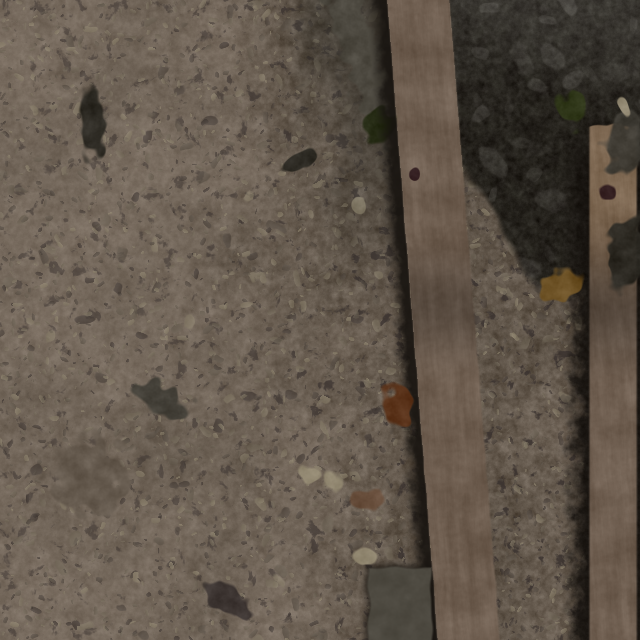
Write a WebGL 1 fragment shader that draws this texture.

```glsl
precision highp float;
// Gritty earth with two weathered timber rails and a dark, damp hollow.
uniform vec2 u_resolution;

const vec3 EARTH_LIGHT = vec3(0.485, 0.435, 0.385);
const vec3 EARTH_DARK = vec3(0.345, 0.305, 0.26);
const vec3 CHIP_DARK = vec3(0.22, 0.19, 0.18);
const vec3 PALE = vec3(0.58, 0.54, 0.45);
const vec3 SOIL = vec3(0.17, 0.16, 0.135);
const vec3 SHADOW = vec3(0.085, 0.07, 0.055);
const vec3 TIMBER = vec3(0.43, 0.365, 0.31);
const vec3 SLATE = vec3(0.3, 0.285, 0.25);
const vec3 MOSS = vec3(0.18, 0.21, 0.09);
const vec3 RUST = vec3(0.36, 0.2, 0.1);
const vec3 OCHRE = vec3(0.43, 0.32, 0.14);
const vec3 KNOT = vec3(0.18, 0.1, 0.11);
const float EDGE = 0.0025;

vec2 p;
vec3 col;
float grit;

vec2 hash2(vec2 v) {
  vec3 q = fract(v.xyx * vec3(0.1031, 0.103, 0.0973));
  q += dot(q, q.yzx + 33.33);
  return fract((q.xx + q.yz) * q.zy);
}

float corner(vec2 i, vec2 f, vec2 o) {
  return dot(hash2(i + o) * 2.0 - 1.0, f - o);
}

// Gradient noise.
float noise(vec2 v) {
  vec2 i = floor(v), f = fract(v), o = vec2(1.0, 0.0);
  vec2 u = f * f * (3.0 - 2.0 * f);
  return mix(mix(corner(i, f, o.yy), corner(i, f, o), u.x),
             mix(corner(i, f, o.yx), corner(i, f, o.xx), u.x), u.y);
}

float fbm(vec2 v) {
  float sum = 0.0, amp = 1.0;
  for (int i = 0; i < 4; i++) {
    sum += amp * noise(v);
    v = mat2(1.6, 1.2, -1.2, 1.6) * v + 7.3;
    amp *= 0.55;
  }
  return sum;
}

vec2 turn(vec2 v, float a) {
  return mat2(cos(a), -sin(a), sin(a), cos(a)) * v;
}

float edge(float d) {
  return smoothstep(-EDGE, EDGE, d);
}

// Paints a ragged, gritty ellipse: centre, radii, angle, colour.
void spot(float x, float y, float rx, float ry, float angle, vec3 ink) {
  vec2 q = p - vec2(x, y), r = vec2(rx, ry);
  float d = length(turn(q, angle) / r) + noise(q * 47.0 + r * 900.0);
  col = mix(col, ink + 0.09 * grit, 0.95 - 0.95 * smoothstep(0.85, 1.15, d));
}

// Scattered chips: coverage, random tone, shading across the chip.
vec3 chips(vec2 v, float scale, float density) {
  v = v * scale + scale;
  vec3 result = vec3(0.0);
  for (int j = -1; j <= 1; j++) {
    for (int i = -1; i <= 1; i++) {
      vec2 cell = floor(v) + vec2(float(i), float(j));
      vec2 r = hash2(cell), s = hash2(cell + 57.0);
      vec2 q = turn(v - cell - r, s.x * 6.28);
      q /= mix(vec2(0.22, 0.12), vec2(0.52, 0.32), s.y * s.y);
      float d = mix(length(q), max(abs(q.x), abs(q.y)), 0.4) + 0.6 * noise(v * 2.3);
      float m = (1.0 - smoothstep(0.72, 1.05, d)) * step(fract(r.x * 7.1 + s.y), density);
      if (m > result.x) result = vec3(m, r.y, q.y);
    }
  }
  return result;
}

void main() {
  p = gl_FragCoord.xy / u_resolution;
  grit = fbm(p * 38.0);
  float broad = fbm(p * 5.0), fine = fbm(p * 110.0);
  vec2 warped = p + 0.012 * vec2(noise(p * 30.0), noise(p * 30.0 + 19.0));
  float left = mix(0.684, 0.605, p.y) + 0.002 * noise(p.yy * 16.0);
  float right = left + 0.097;
  float side = smoothstep(0.25, 0.64, p.x + 0.12 * (p.y - 0.5 + broad));

  // Trodden earth, flecks and pebbles.
  col = mix(EARTH_LIGHT, EARTH_DARK, clamp(0.22 + 0.5 * side + 0.45 * broad, 0.0, 1.0));
  float rough = mix(0.75, 1.25, side);
  col += rough * (0.09 * grit + 0.065 * fine);
  float fleck = smoothstep(0.22, 0.48, fbm(warped * 44.0 + 31.0));
  col = mix(col, CHIP_DARK, fleck * 0.65 * rough);
  for (int i = 0; i < 2; i++) {
    vec3 chip = chips(warped, 42.0 + 36.0 * float(i), 0.4);
    col = mix(col, mix(CHIP_DARK, PALE, chip.y) + 0.05 * chip.z, chip.x * 0.55);
  }

  // Stains, litter and single stones.
  spot(0.14, 0.255, 0.06, 0.06, 0.0, mix(EARTH_LIGHT, EARTH_DARK, 0.7));
  spot(0.145, 0.805, 0.018, 0.055, 0.1, SOIL);
  spot(0.47, 0.75, 0.032, 0.012, 0.5, SOIL);
  spot(0.25, 0.378, 0.042, 0.022, -0.4, SLATE * 0.85);
  spot(0.355, 0.065, 0.036, 0.022, -0.6, CHIP_DARK);
  spot(0.481, 0.26, 0.016, 0.013, 0.2, PALE);
  spot(0.517, 0.247, 0.014, 0.016, 0.2, PALE);
  spot(0.558, 0.68, 0.01, 0.014, 0.0, PALE);
  spot(0.572, 0.219, 0.025, 0.016, 0.1, mix(RUST, TIMBER, 0.6));

  // Damp strip, leaning slate, moss, shade and slab beside the first rail.
  float gap = p.x - left;
  float damp = smoothstep(-0.17, -0.02, gap + 0.08 * broad) * smoothstep(0.45, 0.95, p.y);
  col = mix(col, SLATE * 0.72 + 0.14 * grit, damp * 0.65 * step(gap, 0.0));
  spot(0.565, 0.915, 0.03, 0.125, 0.35, SLATE);
  spot(0.594, 0.805, 0.026, 0.023, 0.5, MOSS * 0.75);
  float shade = smoothstep(-0.035, -0.008, gap + 0.015 * grit);
  col = mix(col, SHADOW, shade * step(gap, 0.0) * 0.9);
  spot(0.62, 0.365, 0.022, 0.03, 0.2, RUST);
  vec2 slab = abs(p - vec2(0.625, 0.045)) - vec2(0.049, 0.068);
  float slabDist = max(slab.x, slab.y) + 0.006 * noise(p * 30.0);
  col = mix(SHADOW, col, smoothstep(-0.01, 0.014, slabDist));
  col = mix(SLATE + 0.04 * grit, col, edge(slabDist));
  spot(0.571, 0.131, 0.019, 0.013, -0.3, PALE);

  // Hollow with soil clods and a trench by the second rail.
  float rim = mix(0.73, 0.55, smoothstep(0.72, 0.85, p.x)) + 0.025 * noise(p * 22.0);
  vec3 clod = chips(warped, 17.0, 0.8);
  vec3 soil = mix(SHADOW, SOIL, 0.65 + 0.8 * grit) + clod.x * (0.03 + 0.05 * clod.y);
  soil += 0.08 * smoothstep(0.8, 1.0, p.y + 0.1 * broad) + 0.07 * fine;
  col = mix(col, soil, smoothstep(-0.015, 0.015, p.y - rim) * step(right, p.x));
  float trench = smoothstep(0.875, 0.916, p.x + 0.025 * grit) * smoothstep(0.84, 0.72, p.y);
  col = mix(col, SHADOW + 0.04 * fine, trench * 0.95);
  spot(0.893, 0.83, 0.022, 0.026, 0.3, MOSS);
  spot(0.875, 0.553, 0.038, 0.019, 0.45, OCHRE);

  // Timber with grain, knots and worn bites.
  float rail1 = edge(gap) * edge(right - p.x);
  float rail2 = edge(p.x - 0.921) * edge(0.995 - p.x) * edge(0.805 + 0.012 * noise(p * 40.0) - p.y);
  vec3 wood = TIMBER + 0.055 * fbm(vec2(gap * 75.0, p.y * 9.0));
  wood += 0.07 * fbm(p * vec2(9.0, 17.0)) + 0.025 * fine;
  wood *= 1.0 - 0.2 * smoothstep(0.12, 0.0, abs(p.y - 0.52));
  col = mix(col, wood, rail1);
  col = mix(col, wood + 0.2 * (OCHRE - SOIL) * smoothstep(0.5, 0.7, p.y), rail2);
  spot(0.647, 0.727, 0.009, 0.009, 0.0, KNOT);
  spot(0.946, 0.7, 0.013, 0.013, 0.0, KNOT);
  spot(0.979, 0.605, 0.027, 0.06, -0.1, SOIL);
  spot(0.978, 0.775, 0.03, 0.046, -0.2, SLATE * 0.8);
  spot(0.975, 0.835, 0.009, 0.013, 0.2, PALE);
  gl_FragColor = vec4(col, 1.0);
}
```
